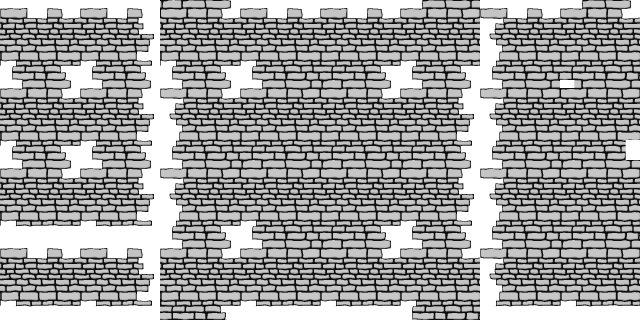
This texture is drawn by a WebGL 2 fragment shader. Its source:

```glsl
#version 300 es
precision highp float;
// Grey cartoon stone wall in repeating tiles, with ragged gaps between three white-backed panels.
uniform vec2 u_resolution;
out vec4 outColor;

const float TILE = 96.0;          // wall units per tile; the canvas is four tiles high
const float FIRST_COURSE = 10.0;  // where the tallest course begins inside a tile
const int COURSES = 12;
const float HEIGHTS[12] = float[](12., 6., 7., 6., 6., 7., 8., 11., 6., 8., 9., 10.);
const float COUNTS[12] = float[](4., 6., 6., 7., 6., 6., 5., 4., 6., 5., 5., 4.);
const vec3 PAPER = vec3(1.0);
const vec3 INK = vec3(0.05);
const vec3 STONE = vec3(0.775);
const vec3 SHADE = vec3(0.58);

float hash(vec2 p) {
  return fract(sin(dot(p, vec2(127.1, 311.7))) * 43758.5453);
}

// Value noise that wraps every `period` lattice cells
float tileNoise(vec2 p, float period, float seed) {
  vec2 i = floor(p), f = fract(p);
  f = f * f * (3.0 - 2.0 * f);
  vec2 a = mod(i, period) + seed, b = mod(i + 1.0, period) + seed;
  return mix(mix(hash(a), hash(vec2(b.x, a.y)), f.x),
             mix(hash(vec2(a.x, b.y)), hash(b), f.x), f.y);
}

float roundedBox(vec2 p, vec2 halfSize, float radius) {
  vec2 q = abs(p) - halfSize + radius;
  return length(max(q, 0.0)) + min(max(q.x, q.y), 0.0) - radius;
}

// Distance to a gap running between two tile corners
float gap(vec2 c, vec2 from, vec2 to) {
  vec2 q = abs(c - clamp(c, from * TILE, to * TILE)) - vec2(13.0, 12.0);
  return max(q.x, q.y);
}

// Distance to the nearest gap of the panel that holds panelX
float panelGaps(vec2 c, float panelX) {
  c.y += 2.0;
  if (panelX < 2.0 * TILE) {
    vec2 corner = clamp(round(c / TILE), vec2(0, 1), vec2(1, 2));
    float d = min(gap(c, corner, corner), gap(c, vec2(2, 0), vec2(2, 4)));
    d = min(d, gap(c, vec2(0), vec2(2, 0)));
    d = min(d, gap(c, vec2(0, 3), vec2(2, 3)));
    return min(d, gap(c, vec2(0, 4), vec2(2, 4)));
  }
  if (panelX < 6.0 * TILE) {
    vec2 m = abs(c - vec2(4, 2) * TILE);  // mirrored in both directions
    float d = min(gap(m, vec2(1), vec2(1)), gap(m, vec2(2, 0), vec2(2, 1)));
    return min(d, gap(m, vec2(0, 2), vec2(1, 2)));
  }
  float d = min(gap(c, vec2(6, 0), vec2(6, 4)), gap(c, vec2(6, 0), vec2(7, 0)));
  d = min(d, gap(c, vec2(8, 0), vec2(8, 0)));
  return min(d, gap(c, vec2(6, 4), vec2(8, 4)));
}

// Uneven joint between two stones, in stone widths
float joint(float k, float count, float course) {
  return k + 0.5 * hash(vec2(mod(k, count), course + 3.0)) + 0.37 * course;
}

bool inside(vec2 p, vec2 low, vec2 high) {
  return all(greaterThan(p, low)) && all(lessThan(p, high));
}

vec3 wall(vec2 p) {
  // Hand-drawn wobble
  vec2 w = p + 1.7 * (vec2(tileNoise(p / 6.0, 16.0, 5.0),
                           tileNoise(p / 6.0, 16.0, 41.0)) - 0.5);

  // Find the course
  float y = mod(w.y - FIRST_COURSE, TILE), top = 0.0;
  int row = 0;
  for (int i = 0; i < COURSES - 1; i++) {
    if (y < top + HEIGHTS[i]) break;
    top += HEIGHTS[i];
    row = i + 1;
  }
  float height = HEIGHTS[row], count = COUNTS[row], course = float(row);

  // Find the stone
  float width = TILE / count, u = w.x / width;
  float k = floor(u - 0.37 * course);
  if (u < joint(k, count, course)) k -= 1.0;
  float left = joint(k, count, course) * width;
  float right = joint(k + 1.0, count, course) * width;
  vec2 center = vec2(0.5 * (left + right), w.y - y + top + 0.5 * height);

  // Leave out stones near a gap, with a ragged limit
  float chance = hash(vec2(mod(k, count) + 17.0, course));
  if (panelGaps(center, p.x) < 10.0 * chance) return PAPER;
  vec2 t = p / TILE;
  if (inside(t, vec2(7.0, 1.0), vec2(7.18, 1.1)) ||
      inside(t, vec2(7.82, 1.75), vec2(8.0, 2.0))) return PAPER;

  // Outline, then shade along the lower right
  vec2 local = w - center, halfSize = 0.5 * vec2(right - left, height);
  float depth = -roundedBox(local, halfSize, 2.2);
  float lit = -roundedBox(local + vec2(0.5, 0.7), halfSize, 2.2);
  float line = 0.7 + 0.35 * tileNoise(p / 4.0, 24.0, 71.0);
  vec3 stone = mix(SHADE, STONE, smoothstep(0.7, 1.5, lit)) + 0.02 * (chance - 0.5);
  return depth < line ? INK : stone;
}

void main() {
  // Average a small grid of samples to smooth every edge
  float unit = 4.0 * TILE / u_resolution.y;
  vec3 sum = vec3(0.0);
  for (int i = 0; i < 9; i++) {
    vec2 f = gl_FragCoord.xy + (vec2(i % 3, i / 3) - 1.0) / 3.0;
    sum += wall(vec2(f.x, u_resolution.y - f.y) * unit);
  }
  outColor = vec4(sum / 9.0, 1.0);
}
```
